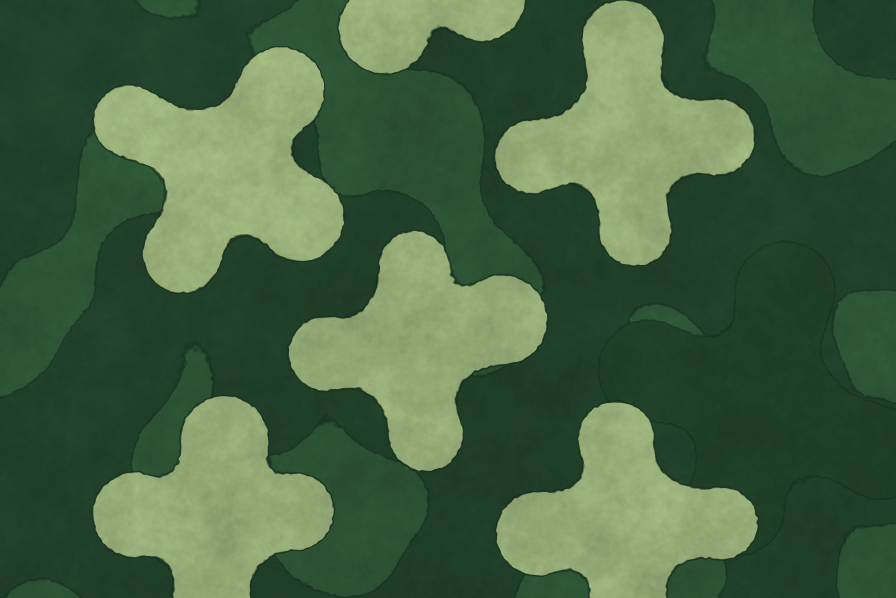
Give the GLSL for this pattern, as a Shadertoy shader.

```glsl
const vec3 MOSS = vec3(0.175, 0.328, 0.206);
const vec3 FOREST = vec3(0.128, 0.250, 0.162);
const vec3 PINE = vec3(0.124, 0.244, 0.150);
const vec3 SAGE = vec3(0.592, 0.683, 0.472);
const vec3 INK = vec3(0.07, 0.17, 0.105);
const float TAU = 6.28319;

vec2 hash2(vec2 p) {
    vec3 q = fract(p.xyx * vec3(0.1031, 0.1030, 0.0973));
    q += dot(q, q.yzx + 33.33);
    return fract((q.xx + q.yz) * q.zy);
}

float valueNoise(vec2 p) {
    vec2 cell = floor(p), f = fract(p);
    f = f * f * (3.0 - 2.0 * f);
    float low = mix(hash2(cell).x, hash2(cell + vec2(1, 0)).x, f.x);
    float high = mix(hash2(cell + vec2(0, 1)).x, hash2(cell + vec2(1, 1)).x, f.x);
    return mix(low, high, f.y);
}

// Layered noise, centred on zero
float fbm(vec2 p, float gain) {
    float sum = 0.0, total = 0.0, amp = 1.0;
    for (int i = 0; i < 5; i++) {
        sum += amp * (valueNoise(p) - 0.5);
        total += amp;
        amp *= gain;
        p = mat2(1.68, 1.26, -1.26, 1.68) * p + 7.3;
    }
    return sum / total;
}

float smoothMin(float a, float b, float k) {
    float h = max(k - abs(a - b), 0.0) / k;
    return min(a, b) - 0.25 * k * h * h;
}

// Limb from the centre that swells towards its tip
float limb(vec2 p, vec2 tip, float rootRadius, float tipRadius) {
    float h = clamp(dot(p, tip) / dot(tip, tip), 0.0, 1.0);
    return length(p - tip * h) - mix(rootRadius, tipRadius, h);
}

// Rounded body with four uneven limbs
float blob(vec2 p, vec2 id) {
    float spin = TAU * hash2(id + 3.7).x;
    float d = length(p) - 0.072;
    for (int i = 0; i < 4; i++) {
        vec2 r = hash2(id + 11.3 * float(i + 1));
        float angle = spin + TAU * 0.25 * float(i) + 0.44 * (r.x - 0.5);
        vec2 tip = mix(0.125, 0.178, r.y) * vec2(cos(angle), sin(angle));
        float tipRadius = mix(0.058, 0.077, hash2(id + r).x);
        d = smoothMin(d, limb(p, tip, 0.048, tipRadius), 0.06);
    }
    return d;
}

// Blobs on a staggered grid; gaps drops every other one in odd rows
float scatter(vec2 p, vec2 spacing, float size, float blend, bool gaps, float seed) {
    float d = 10.0;
    float nearestRow = round(p.y / spacing.y);
    for (int j = -1; j <= 1; j++) {
        float row = nearestRow + float(j);
        float odd = mod(row, 2.0);
        float shift = 0.5 * odd * spacing.x;
        float nearestCol = round((p.x - shift) / spacing.x);
        for (int i = -1; i <= 1; i++) {
            float col = nearestCol + float(i);
            if (gaps && odd * mod(col, 2.0) > 0.5) continue;
            vec2 id = vec2(col, row) + seed;
            vec2 centre = vec2(col, row) * spacing + vec2(shift, 0.0);
            centre += 0.06 * (hash2(id) - 0.5);
            d = smoothMin(d, size * blob((p - centre) / size, id), blend);
        }
    }
    return d;
}

// Fill a shape and trace its edge with a thin line
vec3 paint(vec3 under, vec3 colour, float d, float pixel, float ink) {
    vec3 c = mix(under, colour, 1.0 - smoothstep(-pixel, pixel, d));
    float line = 1.0 - smoothstep(0.0, 0.0014 + pixel, abs(d));
    return mix(c, INK, ink * line);
}

void mainImage(out vec4 fragColor, in vec2 fragCoord) {
    vec2 p = fragCoord / iResolution.y;
    float pixel = 0.7 / iResolution.y;

    // Slightly frayed edges
    float fray = 0.003 * (valueNoise(p * 150.0) - 0.5);

    float forest = scatter(p - vec2(0.08, 0.2), vec2(0.8, 0.36), 1.5, 0.08, false, 41.3);
    float pine = scatter(p - vec2(1.28, 0.3), vec2(1.5, 1.0), 1.2, 0.05, false, 73.9);
    float sage = scatter(p - vec2(0.36, 0.12), vec2(0.7, 0.315), 1.0, 0.02, true, 17.6);

    vec3 c = paint(MOSS, FOREST, forest + fray, pixel, 0.55);
    c = paint(c, PINE, pine + fray, pixel, 0.5);
    c = paint(c, SAGE, sage + fray, pixel, 0.85);

    // Felt grain and broad, soft shading
    float grain = fbm(p * 11.0, 0.85);
    float shade = fbm(p * 2.3 + 5.0, 0.5);
    c *= 1.0 + 0.28 * grain + 0.12 * shade;
    fragColor = vec4(c, 1.0);
}
```
